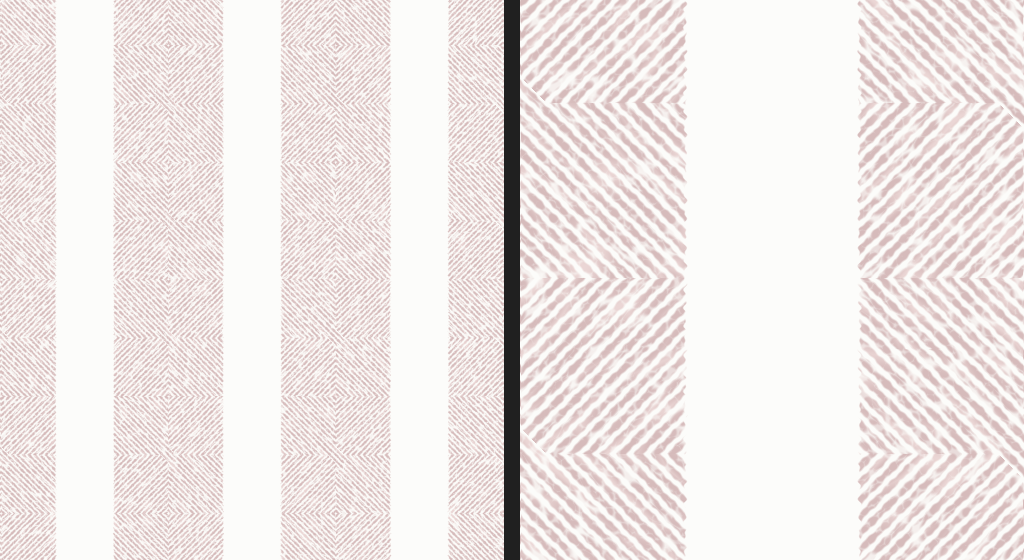
Left: the whole. Right: its middle third, enlarged.
A WebGL 2 fragment shader for this pattern:

```glsl
#version 300 es
precision highp float;
// Pale pink stripes of concentric, hand-brushed diamonds on off-white paper.

uniform vec2 u_resolution;
out vec4 fragColor;

// All lengths are fractions of the canvas height.
const float STRIPE_PERIOD = 0.2988;
const float STRIPE_HALF = 0.0975;
const float DIAMOND_PERIOD = 0.209;
const vec2 FIRST_CENTRE = vec2(0.002, 0.083);
const float RINGS = 10.5;  // strokes from a diamond's centre to its corner

const vec3 PAPER = vec3(0.99, 0.99, 0.98);
const vec3 INK_DARK = vec3(0.84, 0.735, 0.735);
const vec3 INK_LIGHT = vec3(0.92, 0.84, 0.835);

vec2 hash2(vec2 p) {
    vec2 q = vec2(dot(p, vec2(127.1, 311.7)), dot(p, vec2(269.5, 183.3)));
    return fract(sin(q) * 43758.5);
}

// Distance to the nearest jittered cell point.
float cellular(vec2 p) {
    vec2 cell = floor(p);
    float nearest = 2.0;
    for (int y = -1; y <= 1; y++) {
        for (int x = -1; x <= 1; x++) {
            vec2 id = cell + vec2(x, y);
            nearest = min(nearest, distance(p, id + hash2(id)));
        }
    }
    return nearest;
}

// Offset from the nearest multiple of the period.
float centredRepeat(float x, float period) {
    return x - period * floor(x / period + 0.5);
}

// Diamond distance; falling strokes run on through the crossings between rows.
// Returns distance in x and 1 in y where the stroke falls to the right.
vec2 diamondField(vec2 p, float period, float bandWidth) {
    float halfPeriod = 0.5 * period;
    vec2 fromCrossing = vec2(p.x, p.y - halfPeriod * (p.y < 0.0 ? -1.0 : 1.0));
    float band = fromCrossing.x + fromCrossing.y;
    bool crosses = abs(band) < bandWidth && abs(fromCrossing.y) < 0.6 * halfPeriod;
    if (crosses) return vec2(halfPeriod + band, 1.0);
    return vec2(abs(p.x) + abs(p.y), step(0.0, p.x * p.y));
}

// Coverage of one uneven brush stroke per unit of ring.
float strokes(float ring, float along, float soft) {
    float wobble = sin(along * 310.0 + floor(ring) * 2.4)
                 + 0.6 * sin(along * 733.0 + floor(ring) * 5.1);
    float halfWidth = 0.28 + 0.045 * wobble;
    float offset = abs(fract(ring) - 0.5);
    return 1.0 - smoothstep(halfWidth - soft, halfWidth + soft, offset);
}

void main() {
    vec2 uv = gl_FragCoord.xy / u_resolution.y;
    float pixel = 1.0 / u_resolution.y;
    vec2 p = uv - FIRST_CENTRE;
    vec2 local = vec2(centredRepeat(p.x, STRIPE_PERIOD),
                      centredRepeat(p.y, DIAMOND_PERIOD));

    // Concentric strokes.
    float spacing = 0.5 * DIAMOND_PERIOD / RINGS;
    vec2 field = diamondField(local, DIAMOND_PERIOD, 1.5 * spacing);
    vec2 diagonal = vec2(p.x - p.y, p.x + p.y);
    vec2 brush = field.y > 0.5 ? diagonal : diagonal.yx;  // along, across
    float ink = strokes(field.x / spacing, brush.x, 0.06 + 0.9 * pixel / spacing);

    // Dry-brush breaks, unique to every repeat.
    float breaks = cellular(brush / vec2(0.016, 0.0085));
    float grain = cellular(uv / 0.0048 + 17.0);
    ink *= 1.0 - 0.8 * smoothstep(0.48, 0.85, breaks);
    ink *= 1.0 - 0.5 * smoothstep(0.45, 0.85, grain);

    // Slightly ragged stripe edge.
    float ragged = 0.0006 * (sin(uv.y * 640.0) + sin(uv.y * 1130.0 + 2.0));
    float edge = abs(local.x) + ragged - STRIPE_HALF;
    ink *= 1.0 - smoothstep(-pixel, pixel, edge);

    // Ink tone drifts between strokes.
    float tone = cellular(brush / vec2(0.045, 0.012) + 41.0);
    vec3 inkColour = mix(INK_DARK, INK_LIGHT, smoothstep(0.35, 0.95, tone));
    fragColor = vec4(mix(PAPER, inkColour, ink), 1.0);
}
```
